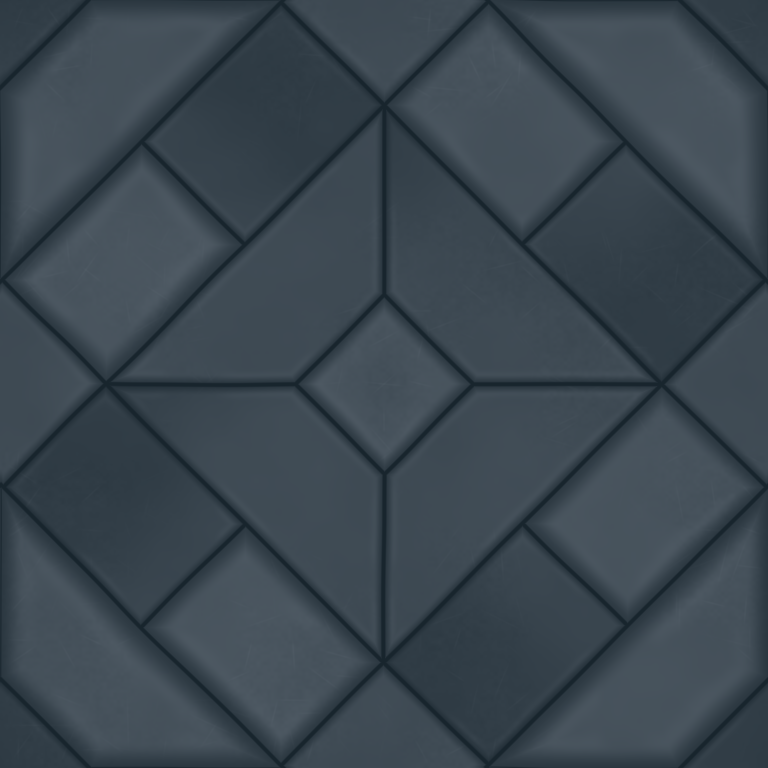
Give the GLSL for this texture, as a WebGL 1 fragment shader.

```glsl
precision highp float;
// One repeat of a slate parquet: a central diamond framed by four mitred slabs,
// a ring of alternating light and dark blocks, and long slabs across the corners.
// Tiles are bands of |x|+|y|; edge distance gives joints, soft shade and worn rims.

uniform vec2 u_resolution;

const vec3 JOINT_COLOR = vec3(0.095, 0.145, 0.178);
const vec3 STONE_COLOR = vec3(0.292, 0.337, 0.375);

// Band limits, measured as |x|+|y| from the centre
const float GEM = 0.116;
const float FRAME = 0.362;
const float RING = 0.632;
const float CORNER = 0.885;

const float JOINT_HALF_WIDTH = 0.0026;
const float WOBBLE = 0.0035;
const float CLOUD_STRENGTH = 0.24;
const float GRAIN_STRENGTH = 0.05;
const float SCRATCH_STRENGTH = 0.07;
const float DIAGONAL = 0.70711;

float hash(vec2 p) {
  return fract(sin(dot(p, vec2(127.1, 311.7))) * 43758.55);
}

// Value noise that wraps after "cells" lattice steps
float noise(vec2 uv, float cells) {
  vec2 p = uv * cells;
  vec2 i = floor(p);
  vec2 f = fract(p);
  f = f * f * (3.0 - 2.0 * f);
  vec2 lo = mod(i, cells);
  vec2 hi = mod(i + 1.0, cells);
  return mix(mix(hash(lo), hash(vec2(hi.x, lo.y)), f.x),
             mix(hash(vec2(lo.x, hi.y)), hash(hi), f.x), f.y);
}

float fbm(vec2 uv, float cells) {
  float sum = 0.0;
  float weight = 0.5;
  for (int i = 0; i < 5; i++) {
    sum += weight * noise(uv, cells);
    cells *= 2.0;
    weight *= 0.5;
  }
  return sum / 0.97;
}

// Short hairlines, one at a random angle in each cell of several grids
float scratches(vec2 uv, float pixel) {
  float sum = 0.0;
  for (int i = 0; i < 4; i++) {
    float cells = 9.0 + 4.0 * float(i);
    vec2 id = mod(floor(uv * cells), cells) + 31.0 * float(i);
    vec2 f = fract(uv * cells) - 0.5;
    float angle = 6.2832 * hash(id);
    vec2 dir = vec2(cos(angle), sin(angle));
    float across = abs(dot(f, vec2(-dir.y, dir.x))) / cells;
    float along = 1.0 - smoothstep(0.1, 0.45, length(f));
    sum += along * step(0.5, hash(id + 7.3)) * (1.0 - smoothstep(0.0, 0.0008 + pixel, across));
  }
  return sum;
}

// Returns tone, distance to the tile edge, and width of the edge shade
vec3 tileAt(vec2 p) {
  vec2 q = abs(p);
  float band = q.x + q.y;
  float side = abs(q.x - q.y);
  float a = p.x + p.y;
  float b = p.x - p.y;
  bool rising = abs(a) > abs(b);

  if (band < GEM) {
    float bruise = 0.12 * exp(-dot(p, p) * 900.0);
    return vec3(0.96 - bruise, (GEM - band) * DIAGONAL, 0.022);
  }
  if (band < FRAME) {
    float edge = min(min(band - GEM, FRAME - band) * DIAGONAL, min(q.x, q.y));
    float tone = rising ? 0.76 - 0.25 * smoothstep(0.08, 0.34, -b) : 0.75;
    return vec3(tone, edge, 0.013);
  }
  if (band < RING) {
    float edge = min(band - FRAME, RING - band);
    if (side > FRAME) return vec3(0.80, min(edge, side - FRAME) * DIAGONAL, 0.016);
    edge = min(edge, min(side, FRAME - side)) * DIAGONAL;
    bool dark = rising == (a * b > 0.0);
    float fade = 1.0 - smoothstep(0.02, 0.22, side);
    return dark ? vec3(0.49 + 0.16 * fade, edge, 0.012) : vec3(0.94, edge, 0.030);
  }
  if (band < CORNER) {
    float border = min(0.5 - q.x, 0.5 - q.y) + 0.002;
    return vec3(0.91, min(min(band - RING, CORNER - band) * DIAGONAL, border), 0.038);
  }
  return vec3(0.56, (band - CORNER) * DIAGONAL, 0.014);
}

void main() {
  vec2 uv = gl_FragCoord.xy / u_resolution;
  float pixel = 1.0 / min(u_resolution.x, u_resolution.y);

  // Slightly hand-drawn outlines
  vec2 bend = vec2(noise(uv, 9.0), noise(uv + 0.37, 9.0)) - 0.5;
  vec3 tile = tileAt(fract(uv + WOBBLE * bend) - 0.5);
  float tone = tile.x;
  float edge = tile.y;

  // Mottling, patchy grain and scratches
  float cloud = fbm(uv, 6.0);
  float patches = smoothstep(0.42, 0.65, fbm(uv + 0.21, 7.0));
  tone += CLOUD_STRENGTH * (cloud - 0.5);
  tone += GRAIN_STRENGTH * patches * (noise(uv, 220.0) + noise(uv, 110.0) - 1.0);
  tone += SCRATCH_STRENGTH * patches * scratches(uv, pixel);

  // Shade falling into the joints, with a worn pale rim just inside it
  float shadeWidth = tile.z * (0.65 + 0.7 * cloud);
  float rim = (edge - shadeWidth) / (0.35 * shadeWidth);
  tone += 0.08 * exp(-rim * rim) * smoothstep(0.3, 0.65, noise(uv, 16.0));
  tone *= mix(0.42, 1.0, smoothstep(0.0, shadeWidth, edge));

  float joint = smoothstep(JOINT_HALF_WIDTH - pixel, JOINT_HALF_WIDTH + pixel, edge);
  gl_FragColor = vec4(mix(JOINT_COLOR, STONE_COLOR, tone * joint), 1.0);
}
```
